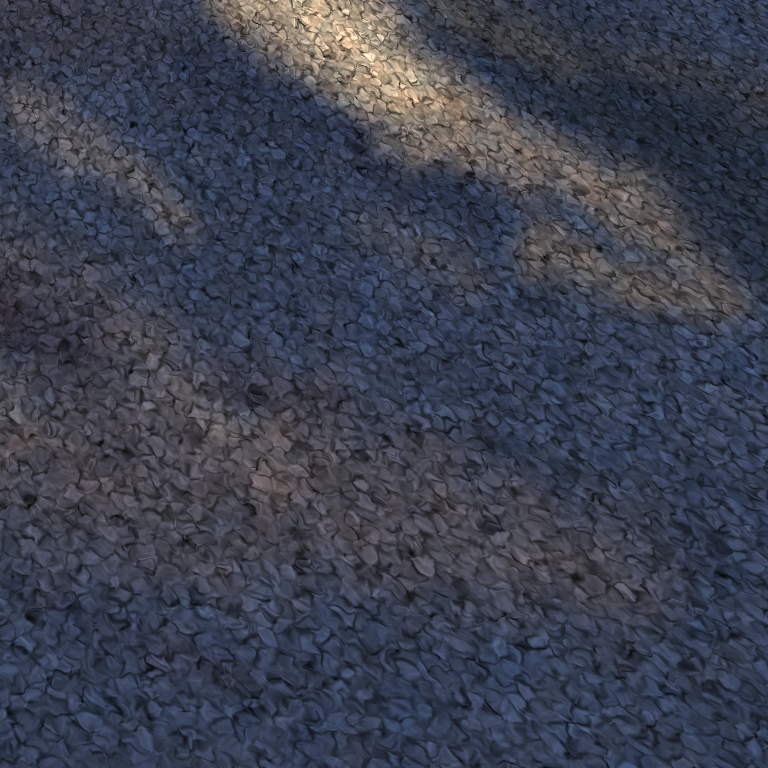
A Shadertoy shader for this texture:

```glsl
#define STONE_NEAR 0.0235
#define STONE_FAR 0.0115
#define GAP_DARKNESS 0.36
#define CREVICE_DARKNESS 0.34
#define STONE_VARIATION 0.34
#define GRAIN 0.42
#define EDGE_WOBBLE 0.026
#define BLUE_SHADE vec3(0.200, 0.238, 0.325)
#define DEEP_SHADE vec3(0.145, 0.175, 0.230)
#define BROWN_SHADE vec3(0.285, 0.276, 0.310)
#define SUNLIT vec3(0.440, 0.402, 0.385)
#define SUN_PEAK vec3(0.900, 0.800, 0.660)

vec2 hash2(vec2 p) {
    vec3 q = fract(vec3(p.xyx) * vec3(0.1031, 0.1030, 0.0973));
    q += dot(q, q.yzx + 33.33);
    return fract((q.xx + q.yz) * q.zy);
}

float cornerSlope(vec2 cell, vec2 offset) {
    return dot(hash2(cell) * 2.0 - 1.0, offset);
}

float gradientNoise(vec2 p) {
    vec2 i = floor(p), f = p - i;
    vec2 u = f * f * f * (f * (f * 6.0 - 15.0) + 10.0);
    vec2 e = vec2(1.0, 0.0);
    return mix(mix(cornerSlope(i, f), cornerSlope(i + e, f - e), u.x),
               mix(cornerSlope(i + e.yx, f - e.yx), cornerSlope(i + 1.0, f - 1.0), u.x), u.y);
}

// Soft band from a to b whose radius tapers from ra to rb
float streak(vec2 p, vec2 a, vec2 b, float ra, float rb, float soft) {
    vec2 ab = b - a;
    float h = clamp(dot(p - a, ab) / dot(ab, ab), 0.0, 1.0);
    float d = length(p - a - ab * h) - mix(ra, rb, h);
    return 1.0 - smoothstep(-soft, soft, d);
}

// Brightness of loose stones lying along a falling diagonal
float gravel(vec2 p) {
    vec2 q = vec2(dot(p, vec2(0.82, -0.57)) * 0.78, dot(p, vec2(0.57, 0.82)) * 1.22);
    q += 0.55 * vec2(gradientNoise(q * 1.1), gradientNoise(q * 1.1 + 41.0));
    q += 0.22 * vec2(gradientNoise(q * 2.6 + 13.0), gradientNoise(q * 2.6 + 71.0));
    vec2 cell = floor(q), nearestId = vec2(0.0);
    float first = 9.0, second = 9.0;
    for (int y = -1; y <= 1; y++)
    for (int x = -1; x <= 1; x++) {
        vec2 id = cell + vec2(x, y);
        float d = length(q - id - hash2(id)) + 0.25 * hash2(id + 19.0).y;
        if (d < first) {
            second = first;
            first = d;
            nearestId = id;
        } else second = min(second, d);
    }
    // Gaps fade in and out so that stones run together
    float broken = smoothstep(-0.25, 0.3, gradientNoise(q * 0.9 + 17.0));
    float inside = smoothstep(0.0, 0.38, second - first);
    float tone = 1.13 - GAP_DARKNESS * (0.4 + 1.1 * broken) * (1.0 - inside);
    tone += STONE_VARIATION * (hash2(nearestId + 7.0).x - 0.5) * inside;

    // Short dark crevices and a bright rim on their upper side
    float fold = gradientNoise(q * 1.25 + 5.0);
    float mask = smoothstep(-0.1, 0.25, gradientNoise(q * 0.8 + 63.0));
    tone -= CREVICE_DARKNESS * mask * (1.0 - smoothstep(0.0, 0.13, abs(fold)));
    tone += 0.22 * mask * (1.0 - smoothstep(0.0, 0.13, abs(fold - 0.2)));
    return tone + GRAIN * gradientNoise(q * 1.9 + 31.0) + 0.6 * GRAIN * gradientNoise(q * 3.9);
}

// Broad colour of the ground, from shade to sunlight
vec3 groundLight(vec2 p) {
    vec3 c = BLUE_SHADE * (1.0 + 0.12 * gradientNoise(p * 5.0));
    c = mix(c, vec3(0.225, 0.225, 0.270), streak(p, vec2(0.0, 1.0), vec2(0.2, 0.95), 0.08, 0.03, 0.12));

    // Brown half-shade across the lower middle
    float brown = streak(p, vec2(-0.05, 0.42), vec2(0.35, 0.37), 0.12, 0.13, 0.10);
    brown = max(brown, streak(p, vec2(0.35, 0.39), vec2(0.80, 0.25), 0.12, 0.06, 0.08));
    brown = max(brown, 0.8 * streak(p, vec2(0.0, 0.67), vec2(0.19, 0.55), 0.06, 0.05, 0.07));
    c = mix(c, BROWN_SHADE, brown);

    // Reddish and deep shadows
    vec3 reddish = vec3(0.195, 0.175, 0.220);
    c = mix(c, reddish, 0.8 * streak(p, vec2(0.0, 0.60), vec2(0.11, 0.54), 0.035, 0.03, 0.05));
    c = mix(c, reddish, 0.7 * streak(p, vec2(0.28, 0.51), vec2(0.43, 0.47), 0.015, 0.01, 0.035));
    c = mix(c, DEEP_SHADE, 0.8 * streak(p, vec2(0.62, 0.43), vec2(0.78, 0.37), 0.008, 0.006, 0.025));
    c = mix(c, reddish, 0.35 * streak(p, vec2(0.06, 0.22), vec2(0.32, 0.11), 0.02, 0.03, 0.05));
    c = mix(c, DEEP_SHADE, 0.95 * streak(p, vec2(0.60, 0.98), vec2(1.03, 0.74), 0.03, 0.12, 0.08));
    c = mix(c, vec3(0.155, 0.180, 0.255), 0.75 * streak(p, vec2(0.25, 0.91), vec2(0.62, 0.73), 0.03, 0.03, 0.05));

    // Faint patches of filtered light
    c = mix(c, vec3(0.31, 0.295, 0.28), 0.8 * streak(p, vec2(0.57, 1.0), vec2(0.74, 0.93), 0.025, 0.015, 0.04));
    c = mix(c, vec3(0.25, 0.245, 0.25), 0.7 * streak(p, vec2(0.80, 0.94), vec2(1.0, 0.87), 0.015, 0.015, 0.04));
    c = mix(c, vec3(0.32, 0.31, 0.33), 0.75 * streak(p, vec2(0.48, 0.71), vec2(0.61, 0.64), 0.016, 0.016, 0.04));
    c = mix(c, SUNLIT, 0.8 * streak(p, vec2(0.03, 0.86), vec2(0.23, 0.72), 0.022, 0.016, 0.045));
    c = mix(c, SUNLIT, 0.6 * streak(p, vec2(0.19, 0.54), vec2(0.35, 0.39), 0.018, 0.025, 0.055));
    c = mix(c, SUNLIT, 0.45 * streak(p, vec2(-0.02, 0.49), vec2(0.04, 0.44), 0.02, 0.01, 0.045));

    // Main sunbeam and its dimmer tail
    float beam = streak(p, vec2(0.36, 1.02), vec2(0.57, 0.84), 0.085, 0.055, 0.036);
    beam = max(beam, 0.9 * streak(p, vec2(0.57, 0.84), vec2(0.79, 0.75), 0.053, 0.03, 0.036));
    float tail = streak(p, vec2(0.71, 0.67), vec2(0.94, 0.60), 0.035, 0.026, 0.036);
    tail = max(tail, streak(p, vec2(0.82, 0.73), vec2(0.96, 0.60), 0.04, 0.02, 0.04));
    c = mix(c, vec3(0.365, 0.345, 0.340), 0.95 * tail);
    c = mix(c, mix(SUNLIT, vec3(0.58, 0.515, 0.45), smoothstep(0.74, 0.92, p.y)), beam);
    float peak = streak(p, vec2(0.37, 1.03), vec2(0.53, 0.89), 0.03, 0.008, 0.055);
    return mix(c, SUN_PEAK, 0.85 * peak * beam);
}

void mainImage(out vec4 fragColor, in vec2 fragCoord) {
    vec2 uv = fragCoord / iResolution.xy;

    // Stones shrink with distance up the canvas
    float shrink = STONE_NEAR - STONE_FAR;
    float size = STONE_NEAR - shrink * uv.y;
    vec2 ground = vec2((uv.x - 0.5) / size + 60.0, -log(size) / shrink);

    // Ragged light edges
    vec2 wobble = vec2(gradientNoise(uv * 9.0 + 3.0), gradientNoise(uv * 9.0 + 29.0));
    wobble += 0.6 * vec2(gradientNoise(uv * 27.0), gradientNoise(uv * 27.0 + 53.0));
    vec3 color = groundLight(uv + EDGE_WOBBLE * wobble);

    // Stone shading with slight warm and cool tints
    float tint = gradientNoise(ground * 0.35);
    color *= gravel(ground) * (1.0 + 0.12 * tint * vec3(1.0, 0.0, -0.7));
    fragColor = vec4(clamp(color, 0.0, 1.0), 1.0);
}
```
